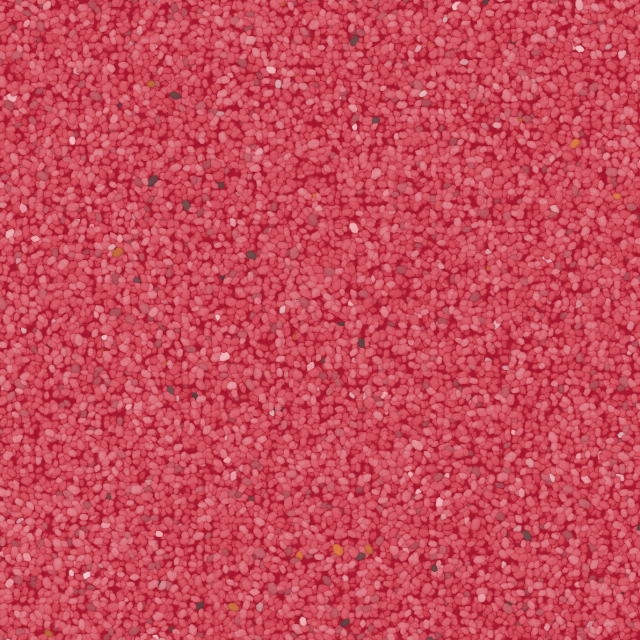
Write a WebGL 1 fragment shader that draws this texture.

```glsl
precision highp float;
// Coarse dyed sand: two layers of jittered, faceted grains in rose and crimson,
// the upper one casting soft shade on the lower. Dark red shows in the gaps, and
// a few grains are pale quartz, grey or ochre. Four samples smooth each pixel.

uniform vec2 u_resolution;

float hash(vec2 p) {
  vec3 q = fract(vec3(p.xyx) * vec3(0.1031, 0.1030, 0.0973));
  q += dot(q, q.yzx + 33.33);
  return fract((q.x + q.y) * q.z);
}

vec2 hash2(vec2 p) {
  return vec2(hash(p), hash(p + 57.3));
}

float noise(vec2 p) {
  vec2 i = floor(p), f = fract(p);
  f = f * f * (3.0 - 2.0 * f);
  return mix(mix(hash(i), hash(i + vec2(1.0, 0.0)), f.x),
             mix(hash(i + vec2(0.0, 1.0)), hash(i + 1.0), f.x), f.y);
}

// Crimson gaps through rose to light pink
vec3 dye(float tone) {
  vec3 c = mix(vec3(0.62, 0.04, 0.15), vec3(0.78, 0.22, 0.29), clamp(tone * 4.0, 0.0, 1.0));
  c = mix(c, vec3(0.83, 0.31, 0.37), clamp(tone * 4.0 - 1.0, 0.0, 1.0));
  c = mix(c, vec3(0.85, 0.40, 0.45), clamp(tone * 4.0 - 2.0, 0.0, 1.0));
  return mix(c, vec3(0.87, 0.53, 0.57), clamp(tone * 4.0 - 3.0, 0.0, 1.0));
}

// Distance to a grain, 1 at its rim: a stretched, turned blend of disc and hexagon
float grainDistance(vec2 offset, vec2 id, float radius) {
  float angle = 6.2832 * hash(id + 11.7);
  float stretch = mix(0.82, 1.22, hash(id + 23.1));
  float c = cos(angle), s = sin(angle);
  vec2 q = vec2(c * offset.x + s * offset.y, c * offset.y - s * offset.x);
  q = abs(q * vec2(stretch, 1.0 / stretch) + 0.12 * radius * sin(q.yx * 5.0));
  float hexagon = max(q.x, 0.5 * q.x + 0.866 * q.y);
  float box = max(q.x, q.y) * 1.08;
  float facets = mix(hexagon, box, step(0.65, hash(id + 31.9)));
  return mix(length(q), facets, 0.65) / radius;
}

// Colour and cover of one layer; shade gives the soft shadow around its grains
vec4 grainLayer(vec2 p, float seed, float presence, float lift, out float shade) {
  vec2 cell = floor(p), nearestId = cell, nearestOffset = vec2(0.0);
  float first = 9.0, second = 9.0;
  for (int y = -1; y <= 1; y++) {
    for (int x = -1; x <= 1; x++) {
      vec2 id = cell + vec2(float(x), float(y));
      vec2 key = id + seed;
      if (hash(key + 3.3) > presence) continue;
      vec2 offset = p - id - 0.5 - 0.76 * (hash2(key) - 0.5);
      float size = hash(key + 41.5);
      float d = grainDistance(offset, key, 0.42 + 0.16 * size + 0.14 * pow(size, 8.0));
      if (d < first) {
        second = first;
        first = d;
        nearestId = key;
        nearestOffset = offset;
      } else {
        second = min(second, d);
      }
    }
  }
  float seam = smoothstep(0.0, 0.22, second - first);
  float cover = 1.0 - smoothstep(0.92, 1.08, first);
  shade = 1.0 - smoothstep(0.9, 1.4, first);

  // Domed, faintly side-lit surface with grit
  float tone = lift + 0.48 * (hash(nearestId + 71.3) - 0.5);
  tone += 0.10 * (1.0 - first * first) + 0.14 * dot(nearestOffset, vec2(-0.5, 0.8));
  tone += 0.16 * (noise(p * 4.5 + seed) - 0.5);
  float rim = 0.20 * smoothstep(0.6, 1.0, first) + 0.26 * (1.0 - seam);
  vec3 color = dye(tone - rim);

  // Rare minerals among the dyed grains
  float kind = hash(nearestId + 91.7);
  float light = 0.75 + 0.4 * tone - 0.5 * rim;
  if (kind < 0.0025) color = vec3(0.43, 0.27, 0.28) * light;
  else if (kind < 0.0045) color = vec3(0.80, 0.43, 0.24) * light;
  else if (kind < 0.055) color = mix(color, vec3(0.70, 0.33, 0.37) * light, 0.75);
  else if (kind > 0.974) {
    float clarity = mix(0.25, 0.9, pow(hash(nearestId + 13.9), 2.0));
    color = mix(color, vec3(0.93, 0.78, 0.79) * min(light, 1.05), clarity);
  }
  return vec4(color, cover);
}

vec3 sand(vec2 uv) {
  float drift = 0.06 * (noise(uv * 5.0) - 0.5);
  float lowerShade, upperShade;
  vec4 lower = grainLayer(uv * 88.0, 17.0, 1.0, 0.47 + drift, lowerShade);
  vec4 upper = grainLayer(uv * 80.0 + 0.37, 211.0, 0.6, 0.63 + drift, upperShade);
  vec3 color = mix(dye(0.06 + 0.1 * lowerShade), lower.rgb, lower.a);
  color = mix(color, color * vec3(0.86, 0.58, 0.68), 0.75 * upperShade);
  return mix(color, upper.rgb, upper.a);
}

void main() {
  vec3 color = vec3(0.0);
  for (int i = 0; i < 4; i++) {
    float n = float(i);
    vec2 jitter = vec2(mod(n, 2.0), floor(n / 2.0)) * 0.5 - 0.25;
    color += 0.25 * sand((gl_FragCoord.xy + jitter) / u_resolution.y);
  }
  gl_FragColor = vec4(color, 1.0);
}
```
